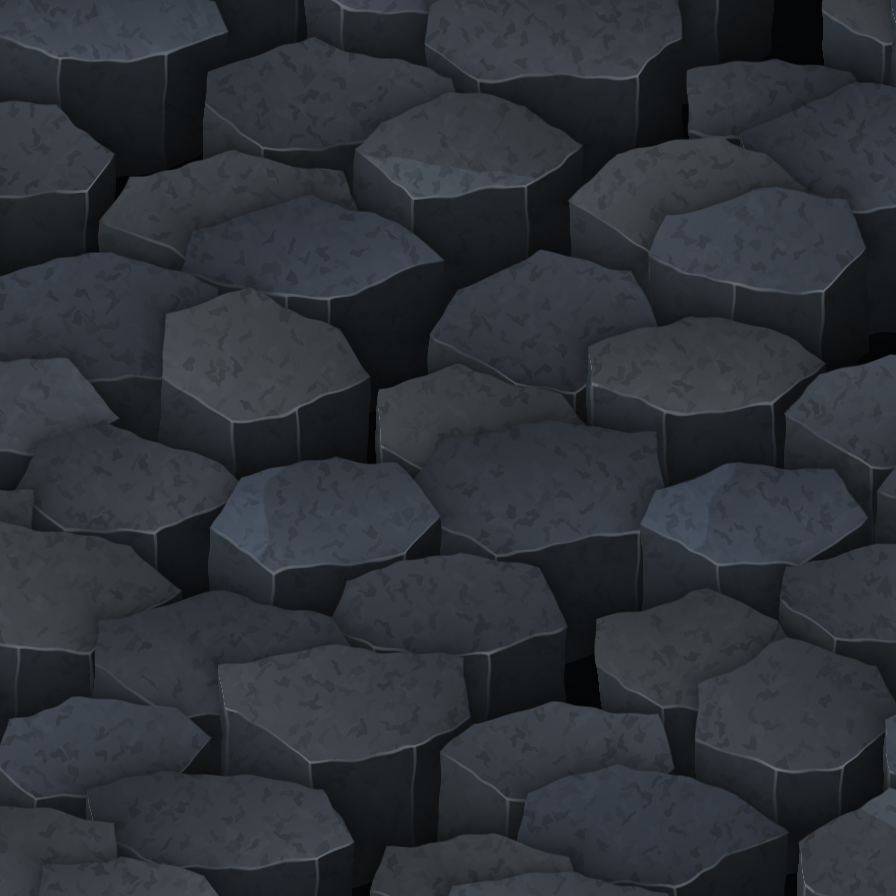
Give the GLSL for this texture, as a WebGL 2 fragment shader.

```glsl
#version 300 es
precision highp float;

uniform vec2 u_resolution;
out vec4 fragColor;

vec3 hash3(vec2 p) {
    vec3 k = vec3(dot(p, vec2(127.1, 311.7)), dot(p, vec2(269.5, 183.3)), dot(p, vec2(419.2, 371.9)));
    return fract(sin(k) * 43758.55);
}

// Layered sines that make straight edges look chipped
vec2 wobble(vec2 p) {
    vec2 broad = sin(p.yx * 43.0 + 1.7 * sin(p * 29.0));
    vec2 fine = sin(p.yx * 137.0 + 2.0 * sin(p * 91.0));
    return broad * vec2(0.0018, 0.003) + fine * vec2(0.0006, 0.001);
}

// Cellular scatter of ragged, randomly turned flakes
float flakes(vec2 p) {
    p += 0.13 * sin(p.yx * 5.3 + 1.5 * sin(p * 3.7)) + 0.06 * sin(p.yx * 13.0);
    float cover = 0.0;
    for (int y = -1; y <= 1; y++) {
        for (int x = -1; x <= 1; x++) {
            vec2 cell = floor(p) + vec2(x, y);
            vec3 h = hash3(cell);
            float angle = h.z * 6.283;
            vec2 o = p - cell - h.xy;
            o = mat2(cos(angle), sin(angle), -sin(angle), cos(angle)) * o;
            float flake = smoothstep(0.55, 0.4, length(o * vec2(1.0, 2.5)));
            cover = max(cover, flake * fract(h.x * 17.0));
        }
    }
    return cover;
}

void main() {
    vec2 p = gl_FragCoord.xy / u_resolution.y;
    float soft = 1.3 / u_resolution.y;
    float darkFlakes = flakes(p * 50.0);
    float paleFlakes = flakes(p * 37.0 + 19.0);
    float grain = 1.0 - 0.17 * darkFlakes + 0.06 * paleFlakes;
    vec3 color = vec3(0.02, 0.025, 0.03);

    // Paint rocks from the back rows to the front rows
    for (int i = 5; i >= -3; i--) {
        float row = floor(p.y * 16.0) + float(i);
        float shift = fract(row * 0.5 + floor(row * 0.5) * 0.25);
        float column = floor(p.x * 2.0 - shift + 0.5);
        vec2 id = vec2(column, row);
        vec3 h = hash3(id + 7.0);
        vec3 g = hash3(id + 53.0);
        vec2 center = vec2((column + shift) * 0.5, (row + 0.5) / 16.0);
        center += (h.xy - 0.5) * vec2(0.065, 0.04);
        vec2 size = vec2(mix(0.115, 0.152, h.z), mix(0.05, 0.078, g.x));
        vec2 q = (p + wobble(p + h.xy * 5.0) - center) / size;

        // Clip an upward ray against the convex top to find its front rim
        float top = -1.0, enter = -9.0, second = -9.0, leave = 9.0;
        vec2 front = vec2(0.0), beside = vec2(0.0);
        for (int e = 0; e < 7; e++) {
            vec3 k = hash3(id * 3.1 + float(e) * 11.7);
            float angle = (float(e) + 0.65 * k.x) * 6.283 / 7.0;
            vec2 n = vec2(cos(angle), sin(angle));
            float plane = dot(n, q) - mix(0.8, 1.0, k.y);
            top = max(top, plane / length(n / size));
            float rise = (n.y < 0.0 ? -1.0 : 1.0) * max(abs(n.y), 0.06);
            float t = -plane / rise * size.y;
            if (rise > 0.0) {
                leave = min(leave, t);
            } else {
                vec2 facet = vec2(n.x, -n.x / rise * size.y / size.x);
                if (t > enter) {
                    second = enter;
                    beside = front;
                    enter = t;
                    front = facet;
                } else if (t > second) {
                    second = t;
                    beside = facet;
                }
            }
        }
        float ridge = (enter - second) / max(abs(front.y - beside.y), 0.1);
        float depth = mix(0.11, 0.16, g.y);

        // Contact shadow on whatever lies behind
        color *= 1.0 - 0.36 * exp(-max(top, 0.0) / 0.016);

        // Side faces below the rim, lit from the left and fading downwards
        float span = leave - max(enter, 0.0);
        float body = smoothstep(0.0, soft * 1.5, span) * smoothstep(0.0, soft, depth - enter);
        float facing = mix((front.x + beside.x) * 0.5, front.x, clamp(ridge / soft, 0.0, 1.0));
        float drop = clamp(enter / depth, 0.0, 1.0);
        vec3 side = mix(vec3(0.165, 0.185, 0.198), vec3(0.155, 0.178, 0.205), g.z);
        side *= (0.86 - 0.34 * facing) * mix(1.05, 0.55, drop) * mix(1.0, grain, 0.6);
        float crack = smoothstep(0.0026, 0.0006, ridge) * exp(-max(enter, 0.0) / 0.04);
        side = mix(side, vec3(0.38, 0.41, 0.43), crack * 0.6);
        color = mix(color, side, body);

        // Top face with a soft gradient and, on some rocks, a paler slab
        vec2 tilt = vec2(cos(g.z * 6.283), sin(g.z * 6.283));
        vec3 face = mix(vec3(0.215, 0.240, 0.278), vec3(0.245, 0.262, 0.280), h.x);
        face *= (0.91 + 0.16 * h.y) * (1.0 + 0.13 * dot(q, tilt) - 0.05 * q.y);
        float slab = smoothstep(0.0, 0.03, dot(q, tilt.yx) - 0.4 + 0.06 * sin(q.x * 7.0 + q.y * 4.0));
        face *= 1.0 + vec3(0.13, 0.16, 0.18) * slab * step(0.8, g.y);
        color = mix(color, face * grain, smoothstep(soft, -soft, top));

        // Worn highlight along the front rim, brightest at the corners
        float rim = smoothstep(0.0028, 0.0005, abs(enter + 0.0006)) * smoothstep(0.0, 0.02, leave - enter);
        float wear = 0.2 + 0.6 * exp(-ridge / 0.03) + 0.1 * sin(q.x * 9.0 + h.z * 20.0);
        color = mix(color, vec3(0.43, 0.46, 0.48), rim * wear);
    }
    fragColor = vec4(color, 1.0);
}
```
